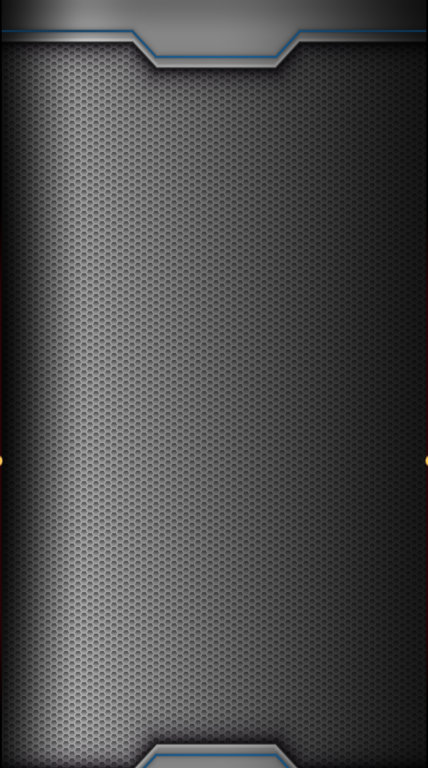
This background is drawn by a WebGL 2 fragment shader. Its source:

```glsl
#version 300 es
precision highp float;
// Brushed steel hexagon mesh between two notched metal panels with blue trim.
uniform vec2 u_resolution;
out vec4 outColor;

// Lengths are in canvas widths.
const float HEX_SIDE = 0.00935;
const float HOLE_SIZE = 0.74;       // hole apothem relative to the cell
const float CENTER_X = 0.505;
const float PANEL_DEPTH = 0.1005;   // at the sides
const float TAB_DEPTH = 0.161;      // at the middle
const float TAB_HALF = 0.196;       // half width where the slant begins
const float TRIM_INSET = 0.028;
const float BOTTOM_SHIFT = 0.1025;  // how far the lower panel is sunk
const vec2 SLANT = vec2(0.735, 0.678);
const vec3 TRIM_BLUE = vec3(0.08, 0.37, 0.60);
const vec3 SHADOW_TINT = vec3(0.95, 0.84, 1.0);
const vec3 EDGE_RED = vec3(0.16, 0.01, 0.02);
const vec3 LAMP_GOLD = vec3(1.0, 0.78, 0.35);

// Distance to the notched panel; x from its axis, y from its outer edge.
float panelDistance(vec2 p) {
  float ax = abs(p.x);
  float slant = dot(vec2(ax - TAB_HALF, p.y - PANEL_DEPTH), SLANT);
  return min(p.y - PANEL_DEPTH, max(p.y - TAB_DEPTH, slant));
}

// Offset from the center of the nearest flat-topped hexagon, in sides.
vec2 hexOffset(vec2 p) {
  vec2 cell = vec2(3.0, sqrt(3.0));
  vec2 a = mod(p, cell) - 0.5 * cell;
  vec2 b = mod(p + 0.5 * cell, cell) - 0.5 * cell;
  return dot(a, a) < dot(b, b) ? a : b;
}

// Mesh relief: bright walls, holes shaded from their upper rim down.
float meshRelief(vec2 p, float pixel) {
  vec2 h = hexOffset(p / HEX_SIDE);
  vec2 a = abs(h);
  float d = max(a.y, 0.866 * a.x + 0.5 * a.y) - 0.866 * HOLE_SIZE;
  float soft = 0.7 * pixel / HEX_SIDE;
  float hole = 1.0 - smoothstep(-soft, soft, d);
  float inside = mix(1.02, 0.60, smoothstep(-0.6, 0.6, h.y));
  return mix(1.13, inside, hole);
}

// Sideways sheen of the mesh; the left shadow is widest at mid height.
float meshLight(vec2 uv) {
  float bulge = 0.035 * sin(3.14159 * uv.y);
  float rise = smoothstep(-0.06 + bulge, 0.18 + bulge, uv.x);
  float fall = mix(0.60, 0.055, smoothstep(0.0, 1.0, (uv.x - 0.14) / 0.9));
  fall = mix(fall, 0.59 - 0.60 * max(uv.x - 0.18, 0.0), 0.6);
  return rise * max(fall, 0.04) * (1.0 - 0.12 * uv.y);
}

// Sheen of the solid panels.
float panelLight(float x) {
  float base = smoothstep(-0.03, 0.20, x) * (1.0 - smoothstep(0.50, 1.08, x));
  float streak = exp(-pow((x - 0.21) / 0.07, 2.0));
  return 0.05 + 0.45 * base + 0.09 * streak;
}

// Lays a panel with rim, bevel, trim and cast shadow over the color.
vec3 addPanel(vec3 color, vec2 p, float x, float pixel) {
  float d = panelDistance(p);
  float trim = abs(panelDistance(p + vec2(0.0, TRIM_INSET)));
  float shade = 0.80 * exp(-max(d, 0.0) / 0.022);
  color *= (1.0 - shade) * mix(vec3(1.0), SHADOW_TINT, shade);

  float light = panelLight(x);
  light *= mix(0.82, 1.05, smoothstep(0.0, 0.09, p.y));
  light *= 1.0 + 0.22 * smoothstep(-0.014, -0.007, d);
  light *= 1.0 - 0.75 * smoothstep(-0.006, -0.001, d);
  vec3 metal = vec3(light);
  metal *= 1.0 - 0.45 * exp(-trim / 0.005);
  float line = 1.0 - smoothstep(0.0025 - pixel, 0.0025 + pixel, trim);
  float glow = 0.55 + 0.45 * exp(-pow((x - CENTER_X) / 0.3, 2.0));
  metal = mix(metal, TRIM_BLUE * glow, 0.9 * line);
  return mix(color, metal, 1.0 - smoothstep(-pixel, pixel, d));
}

void main() {
  float pixel = 1.0 / u_resolution.x;
  vec2 p = gl_FragCoord.xy * pixel;
  float height = u_resolution.y * pixel;
  vec2 uv = vec2(p.x, p.y / height);

  // Mesh
  vec3 color = vec3(meshLight(uv) * meshRelief(p, pixel));

  // Panels
  float axis = p.x - CENTER_X;
  color = addPanel(color, vec2(axis, height - p.y), p.x, pixel);
  color = addPanel(color, vec2(axis, p.y + BOTTOM_SHIFT), p.x, pixel);

  // Dark side borders with a red tinge and a small lamp on each
  float side = min(p.x, 1.0 - p.x);
  float tinge = smoothstep(0.05, 0.2, uv.y) * (1.0 - smoothstep(0.6, 0.75, uv.y));
  color = mix(EDGE_RED * tinge, color, smoothstep(0.002, 0.006, side));
  float lamp = length(vec2(side, 0.55 * (p.y - 0.4 * height)));
  color = mix(color, LAMP_GOLD, 1.0 - smoothstep(0.003, 0.008, lamp));

  outColor = vec4(clamp(color, 0.0, 1.0), 1.0);
}
```
